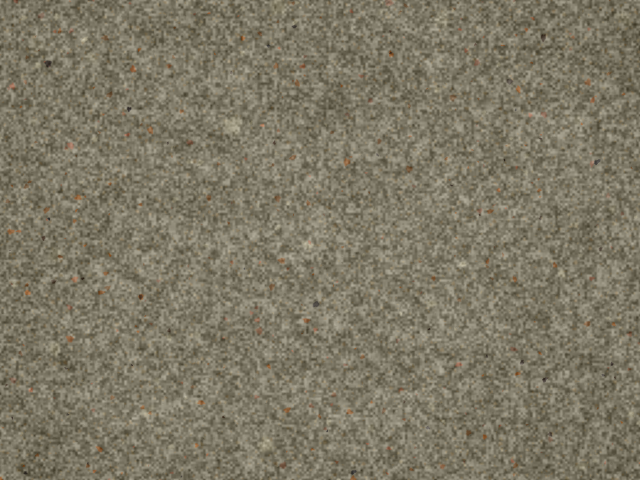
Reproduce this texture procedurally as a Shadertoy shader.

```glsl
#define CEMENT vec3(0.492, 0.472, 0.402)
#define TAN    vec3(0.520, 0.445, 0.325)
#define RUST   vec3(0.530, 0.330, 0.170)
#define PINK   vec3(0.570, 0.390, 0.310)
#define SLATE  vec3(0.210, 0.210, 0.220)
#define BUFF   vec3(0.620, 0.595, 0.495)
#define GRAIN_FREQ 195.0
#define GRAIN_CONTRAST 0.23

vec3 hash3(vec2 cell, float seed) {
    uvec3 v = uvec3(ivec3(vec3(cell, seed)) + 4096);
    v = v * 1664525u + 1013904223u;
    v.x += v.y * v.z; v.y += v.z * v.x; v.z += v.x * v.y;
    v ^= v >> 16u;
    v.x += v.y * v.z; v.y += v.z * v.x; v.z += v.x * v.y;
    return vec3(v >> 8u) / 16777216.0;
}

// Smooth value noise centred on zero
float noise(vec2 p, float seed) {
    vec2 cell = floor(p), f = fract(p);
    f = f * f * (3.0 - 2.0 * f);
    float low = mix(hash3(cell, seed).x, hash3(cell + vec2(1, 0), seed).x, f.x);
    float high = mix(hash3(cell + vec2(0, 1), seed).x, hash3(cell + vec2(1, 1), seed).x, f.x);
    return mix(low, high, f.y) - 0.5;
}

// Scattered irregular stones: x = coverage, yz = random values of the stone
vec3 stones(vec2 p, float freq, float density, vec2 radii, float blur, float seed) {
    vec3 result = vec3(0.0);
    vec2 home = floor(p * freq);
    for (int j = -1; j <= 1; j++)
    for (int i = -1; i <= 1; i++) {
        vec2 cell = home + vec2(i, j);
        vec3 place = hash3(cell, seed);
        vec3 look = hash3(cell, seed + 1.0);
        if (place.z > density) continue;
        vec2 d = p - (cell + place.xy) / freq;
        float turn = 6.2832 * look.x;
        d = mat2(cos(turn), sin(turn), -sin(turn), cos(turn)) * d;
        d.y *= 1.0 + 0.8 * look.y;
        float radius = mix(radii.x, radii.y, look.z * look.z);
        float angle = atan(d.y, d.x);
        float outline = 1.0 + 0.14 * sin(3.0 * angle + 20.0 * look.y)
                            + 0.09 * sin(5.0 * angle + 40.0 * look.z);
        float edge = blur * radius + 0.8 / iResolution.y;
        float cover = 1.0 - smoothstep(-edge, edge, length(d) - radius * outline);
        if (cover > result.x) result = vec3(cover, fract(look.xy * 17.0));
    }
    return result;
}

void mainImage(out vec4 fragColor, in vec2 fragCoord) {
    vec2 p = fragCoord / iResolution.y;
    vec2 centred = fragCoord / iResolution.xy - 0.5;
    vec2 warped = p + 0.002 * vec2(noise(p * 130.0, 40.0), noise(p * 130.0, 41.0));

    // Sand grain from fine to coarse
    float grain = noise(p * GRAIN_FREQ, 1.0)
                + 0.60 * noise(warped * GRAIN_FREQ * 0.53, 2.0)
                + 0.28 * noise(warped * GRAIN_FREQ * 0.23, 3.0)
                + 0.14 * noise(p * 12.0, 4.0)
                + 0.10 * noise(p * 3.5, 5.0);

    // Tan sand and soft pale stones
    vec3 color = CEMENT;
    vec3 s = stones(warped, 85.0, 0.32, vec2(0.0018, 0.0042), 0.3, 10.0);
    color = mix(color, mix(TAN, vec3(0.56, 0.515, 0.395), s.y), 0.75 * s.x);
    s = stones(warped, 9.0, 0.20, vec2(0.006, 0.021), 0.35, 12.0);
    color = mix(color, BUFF, s.x * (0.35 + 0.5 * s.y));
    s = stones(warped, 24.0, 0.10, vec2(0.003, 0.008), 0.2, 14.0);
    color = mix(color, BUFF, s.x * (0.4 + 0.5 * s.y));

    // Rust and pink chips
    s = stones(warped, 42.0, 0.14, vec2(0.0020, 0.0075), 0.12, 16.0);
    vec3 chip = mix(RUST, PINK, smoothstep(0.3, 0.8, s.y)) * (0.8 + 0.35 * s.z);
    color = mix(color, chip, s.x * (0.5 + 0.4 * s.z));

    // Dark mineral chips
    s = stones(warped, 22.0, 0.09, vec2(0.0022, 0.0075), 0.1, 18.0);
    color = mix(color, mix(SLATE, vec3(0.30, 0.23, 0.18), s.y), s.x * (0.6 + 0.4 * s.z));

    // Pits between grains and gentle falloff toward the corners
    float pits = smoothstep(0.16, 0.42, noise(warped * 150.0, 6.0));
    color += GRAIN_CONTRAST * grain - 0.05 * pits;
    color += 0.018 - 0.09 * dot(centred, centred);
    fragColor = vec4(clamp(color, 0.0, 1.0), 1.0);
}
```
